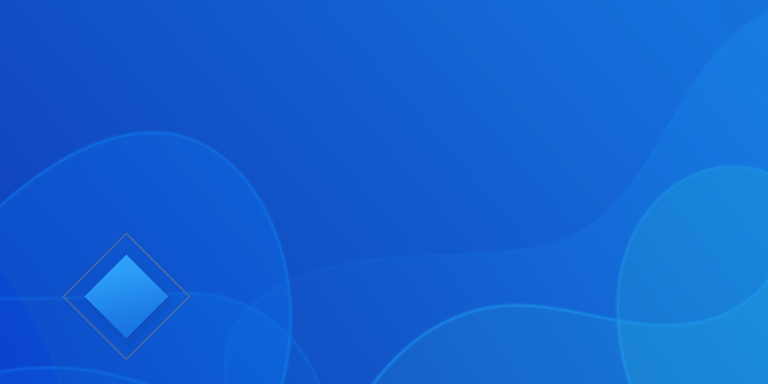
A Shadertoy shader for this background:

```glsl
// Blue diagonal gradient with overlapping translucent waves, blobs and a framed diamond.

const vec3 DEEP_BLUE = vec3(0.058, 0.240, 0.725);
const vec3 SKY_BLUE = vec3(0.085, 0.460, 0.870);
const vec3 RIM_BLUE = vec3(0.060, 0.470, 0.910);
const vec3 RIM_CYAN = vec3(0.100, 0.580, 0.930);
const vec3 FRAME_TAN = vec3(0.480, 0.460, 0.480);

// Scales an implicit function to a distance in canvas heights, positive inside.
float toDistance(float f) {
    float slope = length(vec2(dFdx(f), dFdy(f)));
    return f / (max(slope, 1e-6) * iResolution.y);
}

float coverage(float d) {
    return clamp(d * iResolution.y + 0.5, 0.0, 1.0);
}

float ellipse(vec2 p, vec2 center, vec2 radius) {
    return toDistance(1.0 - length((p - center) / radius));
}

float belowCurve(vec2 p, float height) {
    return toDistance(height - p.y);
}

float diamond(vec2 p, float halfDiagonal) {
    return (halfDiagonal - abs(p.x) - abs(p.y)) * 0.7071;
}

// Tints the inside of a shape and adds a soft bright line along its edge.
vec3 layer(vec3 base, float d, vec3 tint, vec3 rimColor, float rim) {
    vec3 color = base + tint * coverage(d);
    float offset = (d - 0.001) / 0.0045;
    return mix(color, rimColor, rim * exp(-offset * offset));
}

// Large left blob: a cosine shoulder joined to an ellipse.
float leftBlob(vec2 p) {
    float peak = 0.404;
    float shoulder = belowCurve(p, 0.156 + 0.5 * cos(2.24 * (p.x - peak)));
    float side = ellipse(p, vec2(peak, 0.170), vec2(0.354, 0.486));
    return p.x < peak ? shoulder : side;
}

// Broad ribbon: a rounded left end joined to a rising S curve.
float risingRibbon(vec2 p) {
    float joinX = 1.2;
    vec2 q = abs((p - vec2(joinX, 0.04)) / vec2(0.614, 0.296));
    float roundEnd = toDistance(1.0 - pow(pow(q.x, 2.4) + pow(q.y, 2.4), 1.0 / 2.4));
    float rise = belowCurve(p, 0.336 + 0.34 * (1.0 + tanh(5.0 * (p.x - 1.74))));
    return p.x < joinX ? roundEnd : rise;
}

// Bottom wave: a crest, a shallow trough, and steeper outer flanks.
float bottomWave(vec2 p) {
    float crest = 1.346;
    float trough = 1.732;
    float left = max(crest - p.x, 0.0);
    float right = max(p.x - trough, 0.0);
    float height = mix(0.206, 0.154, smoothstep(crest, trough, p.x));
    height -= left * left * (1.18 + 2.0 * left * left);
    height += right * right * (1.0 + 9.0 * right * right);
    return belowCurve(p, height);
}

// Low arch: a nearly flat line that ends in a circular drop.
float lowArch(vec2 p) {
    float peak = 0.495;
    float flatPart = belowCurve(p, mix(0.224, 0.237, smoothstep(0.1, peak, p.x)));
    float drop = ellipse(p, vec2(peak, -0.12), vec2(0.357));
    return p.x < peak ? flatPart : drop;
}

// Right blob: an ellipse with a longer lower half.
float rightBlob(vec2 p) {
    vec2 center = vec2(1.909, 0.205);
    float upper = ellipse(p, center, vec2(0.302, 0.363));
    float lower = ellipse(p, center, vec2(0.302, 0.450));
    return p.y > center.y ? upper : lower;
}

void mainImage(out vec4 fragColor, in vec2 fragCoord) {
    // Canvas space: x from 0 to 2, y from 0 to 1
    vec2 p = fragCoord / iResolution.xy * vec2(2.0, 1.0);

    // Diagonal backdrop
    vec3 color = mix(DEEP_BLUE, SKY_BLUE, dot(p, vec2(0.35, 0.30)));

    // Right side shapes
    float ribbonFade = smoothstep(0.5, 2.0, p.x);
    color = layer(color, risingRibbon(p), vec3(0.004, 0.035, 0.022) * mix(0.3, 1.0, ribbonFade), RIM_BLUE, 0.12);
    color = layer(color, ellipse(p, vec2(2.14, 1.03), vec2(0.277, 0.32)), vec3(0.0, -0.008, -0.015), RIM_BLUE, 0.22);
    color = layer(color, rightBlob(p), vec3(0.012, 0.065, -0.008), RIM_CYAN, 0.45);
    color = layer(color, bottomWave(p), vec3(0.012, 0.045, 0.005), RIM_CYAN, 0.6);

    // Left side shapes
    color = layer(color, leftBlob(p), vec3(-0.010, 0.045, 0.055), RIM_BLUE, 0.55);
    color = layer(color, lowArch(p), vec3(-0.004, 0.025, 0.018) * smoothstep(0.0, 0.6, p.x), RIM_BLUE, 0.3);
    color = layer(color, ellipse(p, vec2(-0.6, -0.2), vec2(0.782)), vec3(-0.010, -0.018, 0.020), RIM_BLUE, 0.1);
    float mound = belowCurve(p, 0.044 - 0.7 * (p.x - 0.13) * (p.x - 0.13));
    color = layer(color, mound, vec3(0.0, 0.020, 0.020), RIM_BLUE, 0.45);

    // Diamond with a soft shadow and a thin frame
    vec2 q = p - vec2(0.329, 0.228);
    float gem = diamond(q, 0.109);
    float shadow = smoothstep(-0.025, 0.015, diamond(q - vec2(0.008, -0.012), 0.109));
    color *= 1.0 - 0.08 * shadow;
    vec3 gemColor = mix(vec3(0.10, 0.46, 0.88), vec3(0.18, 0.63, 0.98), smoothstep(-0.11, 0.11, q.y - 0.2 * q.x));
    color = mix(color, gemColor, coverage(gem));
    float frame = coverage(0.0013 - abs(diamond(q, 0.164)));
    color = mix(color, FRAME_TAN, 0.85 * frame);

    fragColor = vec4(color, 1.0);
}
```
